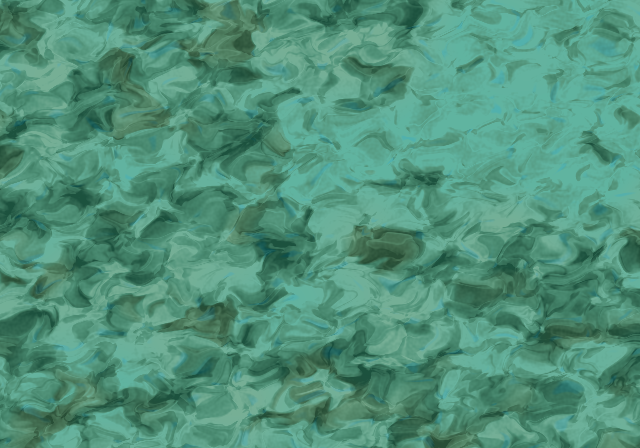
Write a Shadertoy shader that draws this texture.

```glsl
// Dark broken rocks on a pale sea bed, seen through rippling turquoise water.

const vec3 DEEP_SHADOW = vec3(0.11, 0.32, 0.245);
const vec3 ROCK_GREEN  = vec3(0.20, 0.42, 0.33);
const vec3 MID_GREEN   = vec3(0.26, 0.51, 0.41);
const vec3 SHALLOW     = vec3(0.33, 0.59, 0.49);
const vec3 PALE_SAND   = vec3(0.44, 0.67, 0.57);
const vec3 TURQUOISE   = vec3(0.37, 0.685, 0.605);
const vec3 OLIVE_TINT  = vec3(0.045, -0.015, -0.035);
const vec3 BLUE_TINT   = vec3(-0.06, -0.01, 0.05);

const vec2 STRETCH     = vec2(0.82, 1.18);  // ripples lie nearly flat
const float TILT       = 0.22;
const float SWELL_WARP = 0.045;
const float FINE_WARP  = 0.014;
const float ROCK_SCALE = 8.0;
const float CHIP_SCALE = 21.0;
const float ROCK_EDGE  = 0.07;
const float ROCK_DEPTH = 0.43;
const float CHIP_DEPTH = 0.30;
const vec2 SAND_CENTER = vec2(1.22, 0.80);
const vec2 REEF_CENTER = vec2(0.02, 0.58);

vec2 gradientAt(vec2 cell) {
    vec3 h = fract(vec3(cell.xyx) * vec3(0.1031, 0.1030, 0.0973));
    h += dot(h, h.yzx + 33.33);
    float angle = 6.2832 * fract((h.x + h.y) * h.z);
    return vec2(cos(angle), sin(angle));
}

float gradientNoise(vec2 p) {
    vec2 i = floor(p), f = p - i;
    vec2 u = f * f * f * (f * (f * 6.0 - 15.0) + 10.0);
    vec2 e = vec2(1.0, 0.0);
    float low  = mix(dot(gradientAt(i), f), dot(gradientAt(i + e), f - e), u.x);
    float high = mix(dot(gradientAt(i + e.yx), f - e.yx),
                     dot(gradientAt(i + 1.0), f - 1.0), u.x);
    return mix(low, high, u.y);
}

vec2 noisePair(vec2 p) {
    return vec2(gradientNoise(p), gradientNoise(p + 47.3));
}

float fbm(vec2 p) {
    float sum = 0.0, weight = 1.0;
    for (int i = 0; i < 3; i++) {
        sum += weight * gradientNoise(p);
        p = mat2(1.7, 1.2, -1.2, 1.7) * p + 19.7;
        weight *= 0.55;
    }
    return sum;
}

float contour(float value, float width) {
    return 1.0 - smoothstep(0.0, width, abs(value));
}

vec3 waterRamp(float tone, vec3 sandColor) {
    float t = clamp(tone, 0.0, 1.1) * 4.0;
    vec3 c = mix(DEEP_SHADOW, ROCK_GREEN, clamp(t, 0.0, 1.0));
    c = mix(c, MID_GREEN, clamp(t - 1.0, 0.0, 1.0));
    c = mix(c, SHALLOW, clamp(t - 2.0, 0.0, 1.0));
    return mix(c, sandColor, clamp(t - 3.0, 0.0, 1.2));
}

void mainImage(out vec4 fragColor, in vec2 fragCoord) {
    vec2 p = fragCoord / iResolution.y;

    // Refraction: a slow swell, then short ripples
    mat2 turn = mat2(cos(TILT), -sin(TILT), sin(TILT), cos(TILT));
    vec2 q = turn * p * STRETCH + 5.0;
    q += SWELL_WARP * noisePair(q * 13.0);
    q += FINE_WARP * noisePair(q * 38.0 + 11.0);

    // Broad sand and reef areas
    float broad = gradientNoise(p * 3.1 + 8.4);
    vec2 sandOffset = turn * (p - SAND_CENTER) * vec2(0.8, 1.15);
    float sand = 1.0 - smoothstep(0.05, 0.48, length(sandOffset) + 0.25 * broad);
    float reef = 1.0 - smoothstep(0.0, 0.3, length(p - REEF_CENTER));
    float cover = 0.45 * broad + 0.28 * reef - 0.5 * sand;

    // Large rocks and small chips with crisp, wobbling outlines
    float rockField = fbm(q * ROCK_SCALE) + cover - 0.03;
    float rock = smoothstep(-ROCK_EDGE, ROCK_EDGE, rockField);
    float chipField = fbm(q * CHIP_SCALE + 31.0) + 0.5 * cover - 0.07;
    float chip = smoothstep(-0.08, 0.10, chipField);
    float mottle = gradientNoise(q * 15.0 + 71.0);

    // Thin refracted light and dark bands
    float ripple = gradientNoise(q * vec2(21.0, 29.0) + 3.0);
    float bandArea = smoothstep(-0.15, 0.25, gradientNoise(p * 7.0 + 23.0));
    float darkBand = contour(ripple - 0.12, 0.11) * bandArea;
    float lightBand = contour(ripple + 0.16, 0.09) * (1.0 - 0.5 * bandArea);
    float outline = contour(rockField + 0.02, 0.06);

    float tone = 0.99 + 0.35 * mottle;
    tone -= rock * (ROCK_DEPTH - 0.3 * mottle);
    tone -= CHIP_DEPTH * chip;
    tone -= (0.20 * darkBand + 0.10 * outline) * (1.0 - 0.6 * sand);
    tone += 0.17 * lightBand;
    tone += 0.16 * gradientNoise(q * 75.0) + 0.09 * gradientNoise(p * 140.0);

    // Water colour with olive rocks and small blue glints
    float clearWater = clamp(0.42 + 0.8 * sand + 1.3 * gradientNoise(p * 4.0 + 61.0), 0.0, 1.0);
    vec3 color = waterRamp(tone, mix(PALE_SAND, TURQUOISE, clearWater));
    float olive = smoothstep(0.0, 0.35, gradientNoise(q * 6.0 + 90.0)) * rock;
    float glint = smoothstep(0.28, 0.48, gradientNoise(q * 32.0 + 52.0));
    color += OLIVE_TINT * olive + BLUE_TINT * glint;

    fragColor = vec4(clamp(color, 0.0, 1.0), 1.0);
}
```
